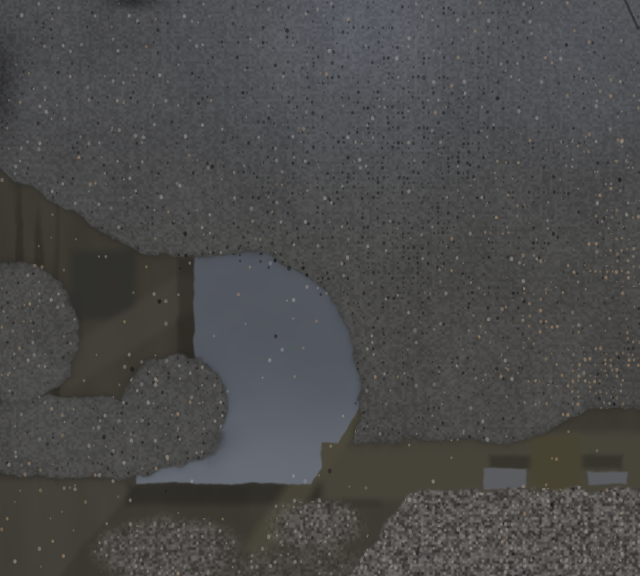
This texture is drawn by a Shadertoy shader. Its source:

```glsl
// Wet asphalt with a sky-reflecting puddle, murky building reflections and scattered grit.

float hash(vec2 p) {
    return fract(sin(dot(p, vec2(127.1, 311.7))) * 43758.5453);
}

float noise(vec2 p) {
    vec2 i = floor(p), f = fract(p);
    f = f * f * (3.0 - 2.0 * f);
    return mix(mix(hash(i), hash(i + vec2(1, 0)), f.x),
               mix(hash(i + vec2(0, 1)), hash(i + vec2(1, 1)), f.x), f.y);
}

float fbm(vec2 p) {
    float sum = 0.0, amp = 0.5;
    for (int i = 0; i < 4; i++) {
        sum += amp * noise(p);
        p = p * 2.03 + 7.3;
        amp *= 0.5;
    }
    return sum;
}

float ellipse(vec2 p, vec2 center, vec2 radius) {
    return (length((p - center) / radius) - 1.0) * min(radius.x, radius.y);
}

float box(vec2 p, vec2 center, vec2 halfSize) {
    vec2 d = abs(p - center) - halfSize;
    return length(max(d, 0.0)) + min(max(d.x, d.y), 0.0);
}

float segment(vec2 p, vec2 a, vec2 b) {
    vec2 ab = b - a;
    return length(p - a - ab * clamp(dot(p - a, ab) / dot(ab, ab), 0.0, 1.0));
}

float fill(float d, float soft) {
    return 1.0 - smoothstep(-soft, soft, d);
}

float glow(vec2 p, vec2 center, vec2 radius) {
    vec2 d = (p - center) / radius;
    return exp(-dot(d, d));
}

// One jittered grain per cell, kept with the given probability
float grit(vec2 p, float cells, float density, float seed, float soft) {
    vec2 g = p * cells, id = floor(g);
    vec2 center = 0.3 + 0.4 * vec2(hash(id + seed), hash(id + seed + 17.0));
    float radius = mix(0.1, 0.3, hash(id + seed + 31.0));
    float d = length((g - id - center) * vec2(1.0, 0.8)) - radius;
    float kept = step(hash(id + seed + 53.0), density);
    return kept * fill(d, soft * cells) * mix(0.5, 1.0, hash(id + seed + 71.0));
}

// Negative in water, positive on raised asphalt
float shoreline(vec2 p) {
    float bay = max(p.y - max(0.703 - 0.6 * p.x, 0.554), p.x - 0.36);
    float channel = p.y - 0.232 - 0.055 * smoothstep(0.87, 1.05, p.x);
    float water = min(min(bay, channel), ellipse(p, vec2(0.413, 0.319), vec2(0.213, 0.243)));
    float spit = min(ellipse(p, vec2(0.03, 0.42), vec2(0.108, 0.125)),
                     ellipse(p, vec2(0.13, 0.239), vec2(0.26, 0.07)));
    spit = min(spit, ellipse(p, vec2(0.304, 0.293), vec2(0.094, 0.09)));
    return max(water, -spit);
}

float skyOpening(vec2 p) {
    float left = mix(0.237, 0.337, smoothstep(0.26, 0.28, p.y)) - p.x;
    float right = p.x + 0.64 * (0.29 - p.y) - 0.623;
    float notch = -box(p, vec2(0.658, 0.13), vec2(0.1, 0.102));
    return max(max(left, right), max(0.161 - p.y, notch));
}

vec3 murkyWater(vec2 p, float soft) {
    vec3 col = vec3(0.235, 0.225, 0.195) + 0.04 * (fbm(p * vec2(22, 6)) - 0.5);
    // Left bay: dark wall, slanted beam and post
    col = mix(col, vec3(0.18, 0.18, 0.17), 0.8 * fill(box(p, vec2(0.18, 0.505), vec2(0.055, 0.06)), 0.012));
    col = mix(col, vec3(0.265, 0.255, 0.225), 0.8 * fill(segment(p, vec2(0.12, 0.36), vec2(0.32, 0.49)) - 0.032, 0.01));
    col *= 1.0 - 0.2 * fill(box(p, vec2(0.325, 0.46), vec2(0.016, 0.09)), 0.006);
    float streak = smoothstep(0.6, 0.85, noise(vec2(p.x * 60.0, p.y * 4.0)));
    col *= 1.0 - 0.18 * streak * fill(p.x - 0.15, 0.03);
    // Lower left facade and dark ledge
    col += 0.025 * fill(max(p.y - 0.17, p.x - 0.1 - 0.86 * p.y), 0.008);
    col *= 1.0 - 0.22 * fill(box(p, vec2(0.44, 0.143), vec2(0.22, 0.019)), 0.01);
    // Right channel with pillars, lintel and two bright windows
    col = mix(col, vec3(0.275, 0.262, 0.225), fill(box(p, vec2(0.93, 0.19), vec2(0.37, 0.06)), 0.012));
    col = mix(col, vec3(0.2, 0.19, 0.17), 0.8 * fill(box(p, vec2(0.965, 0.198), vec2(0.115, 0.012)), 0.006));
    float panes = min(box(p, vec2(0.877, 0.169), vec2(0.037, 0.018)),
                      box(p, vec2(1.055, 0.17), vec2(0.035, 0.011)));
    col = mix(col, vec3(0.35, 0.355, 0.37), fill(panes, 2.0 * soft));
    col = mix(col, vec3(0.28, 0.262, 0.2), fill(box(p, vec2(0.965, 0.19), vec2(0.045, 0.055)), 0.008));
    return mix(col, vec3(0.295, 0.28, 0.23), 0.8 * fill(segment(p, vec2(0.61, 0.28), vec2(0.45, 0.05)) - 0.022, 0.012));
}

vec3 asphalt(vec2 p) {
    vec3 col = mix(vec3(0.282, 0.28, 0.272), vec3(0.29, 0.292, 0.3), smoothstep(0.4, 0.9, p.y));
    col += vec3(0.06, 0.07, 0.088) * glow(p, vec2(0.63, 0.98), vec2(0.22, 0.22));
    col += vec3(0.03, 0.034, 0.045) * glow(p, vec2(1.03, 0.93), vec2(0.13, 0.16));
    col += vec3(0.012, 0.013, 0.018) * glow(p, vec2(0.15, 0.3), vec2(0.3, 0.15));
    col *= 1.0 - 0.3 * glow(p, vec2(0.0, 0.86), vec2(0.03, 0.08));
    col *= 1.0 - 0.4 * glow(p, vec2(0.23, 1.0), vec2(0.04, 0.015));
    return col + 0.045 * (fbm(p * vec2(18, 12)) - 0.47);
}

void mainImage(out vec4 fragColor, in vec2 fragCoord) {
    vec2 p = fragCoord / iResolution.y;
    float soft = 0.8 / iResolution.y;
    vec2 warped = p + 0.022 * (vec2(fbm(p * 32.0), fbm(p * 32.0 + 40.0)) - 0.47);
    float shore = shoreline(warped);
    float land = smoothstep(-2.0 * soft, 2.0 * soft, shore);

    // Water: sky inside the opening, murk elsewhere
    vec3 sky = mix(vec3(0.39, 0.41, 0.445), vec3(0.325, 0.34, 0.37), smoothstep(0.16, 0.4, p.y));
    sky += 0.03 * (fbm(p * 9.0) - 0.47);
    vec2 rippled = mix(p, warped, 0.35);
    vec3 water = mix(murkyWater(rippled, soft), sky, fill(skyOpening(rippled), 2.0 * soft));
    vec3 col = mix(water, asphalt(p), land);
    col *= 1.0 - 0.16 * exp(-abs(shore) * 200.0);

    // Pale gravel along the bottom
    float bank = max(warped.y - 0.149, 0.71 - 0.68 * (0.149 - warped.y) - warped.x);
    float heaps = min(ellipse(warped, vec2(0.29, 0.04), vec2(0.116, 0.06)),
                      ellipse(warped, vec2(0.55, 0.085), vec2(0.075, 0.045)));
    float gravel = max(fill(bank, 0.005), 0.8 * fill(heaps, 0.015));
    gravel = max(gravel, 0.45 * fill(ellipse(p, vec2(0.52, 0.0), vec2(0.15, 0.05)), 0.02));
    col = mix(col, vec3(0.325, 0.315, 0.305) + 0.22 * (noise(p * 210.0) - 0.5), gravel);

    // Grain, pits, pale flecks and tan crumbs
    float rough = max(land, gravel);
    col += rough * 0.065 * (noise(p * 230.0) - 0.5);
    float pitted = 0.08 + 0.28 * glow(p, vec2(0.68, 0.72), vec2(0.22, 0.35));
    col *= 1.0 - 0.4 * rough * grit(p, 115.0, pitted, 3.0, soft);
    float rim = exp(-abs(shore) * 90.0) * glow(p, vec2(0.43, 0.55), vec2(0.13, 0.06));
    col *= 1.0 - 0.55 * grit(p, 85.0, 0.6 * rim, 91.0, soft);
    float pale = grit(p, 95.0, 0.015 + 0.055 * rough + 0.35 * gravel, 11.0, soft);
    col = mix(col, vec3(0.59, 0.58, 0.55), 0.65 * pale);
    float tanArea = glow(p, vec2(1.02, 0.54), vec2(0.13, 0.25)) + 0.8 * glow(p, vec2(0.98, 0.3), vec2(0.09, 0.06));
    float clumps = smoothstep(0.35, 0.65, fbm(p * 13.0 + 5.0));
    float crumbs = grit(p, 105.0, 0.65 * tanArea * clumps + 0.012 * rough, 27.0, soft);
    col = mix(col, vec3(0.61, 0.51, 0.4), 0.7 * crumbs);
    float crack = segment(p, vec2(1.085, 1.0), vec2(1.108, 0.95)) - 0.0015;
    col *= 1.0 - 0.5 * fill(crack, 2.0 * soft);
    fragColor = vec4(clamp(col, 0.0, 1.0), 1.0);
}
```
